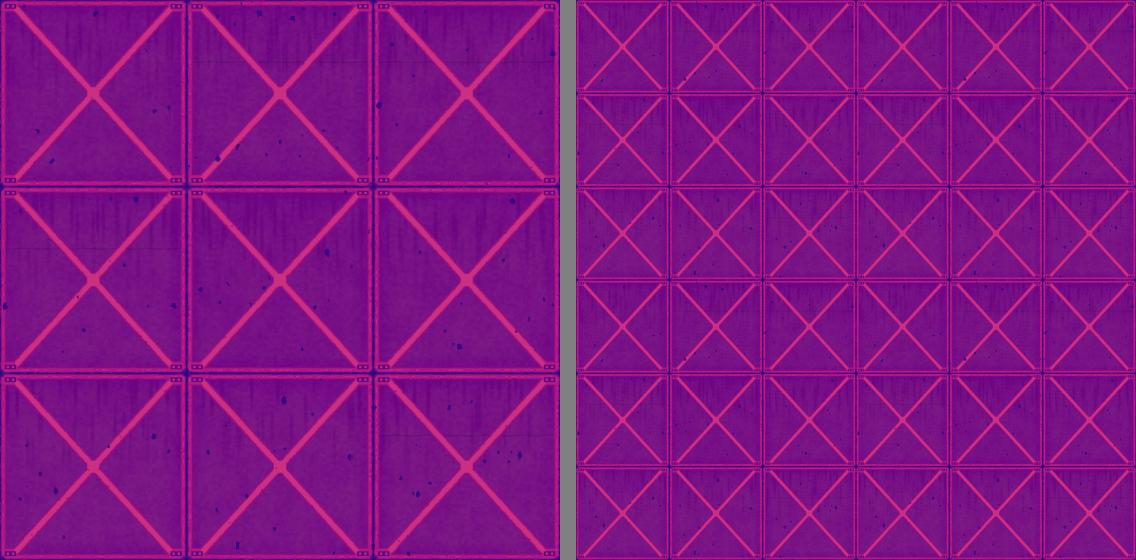
Left: one tile. Right: repeated 2 by 2.
A three.js fragment shader for this pattern:

```glsl
// Three by three square panels, each with a raised frame, a diagonal cross and riveted corner plates.
// One folded quadrant gives every distance field; wrapped cellular noise and layered sines
// add stains, streaks, chips and ragged seams that differ from panel to panel.
varying vec2 vUv;

const float TAU = 6.2831853;

float hash(vec2 p) {
  return fract(sin(dot(p, vec2(127.1, 311.7))) * 43758.5);
}

// Wrapped cellular noise: distance to the nearest point, and that point's random id.
vec2 cells(vec2 uv, vec2 count) {
  vec2 p = uv * count;
  vec2 nearest = vec2(9.0, 0.0);
  for (int j = -1; j <= 1; j++) {
    for (int i = -1; i <= 1; i++) {
      vec2 id = floor(p) + vec2(float(i), float(j));
      vec2 key = mod(id, count);
      float d = length(id + vec2(hash(key), hash(key + 57.0)) - p);
      if (d < nearest.x) nearest = vec2(d, hash(key + 191.0));
    }
  }
  return nearest;
}

float segmentDistance(vec2 p, vec2 a, vec2 b) {
  vec2 ab = b - a;
  return length(p - a - ab * clamp(dot(p - a, ab) / dot(ab, ab), 0.0, 1.0));
}

float boxDistance(vec2 p, vec2 center, vec2 halfSize) {
  vec2 d = abs(p - center) - halfSize;
  return length(max(d, 0.0)) + min(max(d.x, d.y), 0.0);
}

// Soft mask: 1 below the inner distance, 0 beyond the outer one.
float inside(float d, float inner, float outer) {
  return 1.0 - smoothstep(inner, outer, d);
}

// Colour of raised metal, from the panel surface up to the ridge top.
vec3 ridgeColor(vec3 surface, float h) {
  vec3 c = mix(surface, vec3(0.55, 0.04, 0.51), smoothstep(0.0, 0.3, h));
  c = mix(c, vec3(0.66, 0.08, 0.51), smoothstep(0.3, 0.65, h));
  return mix(c, vec3(0.79, 0.19, 0.51), smoothstep(0.65, 1.0, h));
}

void main() {
  vec2 panel = mod(floor(vUv * 3.0), 3.0);
  vec2 t = fract(vUv * 3.0);
  vec2 q = 0.5 - abs(t - 0.5);
  float edge = min(q.x, q.y);
  float random = hash(panel + 7.0);

  // Noise layers
  vec2 grain = cells(vUv, vec2(170.0));
  vec2 blotch = cells(vUv, vec2(36.0, 30.0));
  vec2 streak = cells(vUv, vec2(96.0, 9.0));
  vec2 chip = cells(vUv, vec2(50.0, 38.0));
  float drift = sin(TAU * (5.0 * vUv.x + 0.3 * sin(TAU * 4.0 * vUv.y)))
              * sin(TAU * (4.0 * vUv.y + 0.4 * sin(TAU * 3.0 * vUv.x)));
  float rough = grain.y - 0.5;

  // Stained surface: purer purple at the top and beside the frame
  float dust = 0.72 + 0.15 * drift + 0.3 * (blotch.x - 0.45) + 0.25 * rough + 0.2 * (random - 0.5);
  float run = inside(streak.x, 0.1, 0.55) * step(0.4, streak.y) * smoothstep(0.25, 0.95, t.y);
  dust -= 0.5 * run + 0.25 * smoothstep(0.6, 1.0, t.y) + 0.35 * inside(edge, 0.03, 0.12);
  vec3 color = mix(vec3(0.445, 0.02, 0.525), vec3(0.485, 0.1, 0.52), clamp(dust, 0.0, 1.0));
  color *= 1.0 + 0.05 * rough - 0.05 * run;

  // Hairline joint across some panels
  float joint = abs(t.y - 0.667 + 0.002 * sin(TAU * 6.0 * t.x));
  color *= 1.0 - 0.12 * inside(joint, 0.001, 0.007) * step(0.6, hash(panel + 31.0));

  // Raised frame, diagonals, hub and corner gussets
  float ragged = 0.006 * rough;
  float brace = segmentDistance(q, vec2(0.09, 0.05), vec2(0.5)) + 0.5 * ragged;
  vec2 fromHub = 0.5 - q;
  float hub = max(max(fromHub.x, fromHub.y), 0.72 * (fromHub.x + fromHub.y));
  float gusset = boxDistance(q, vec2(0.052, 0.034), vec2(0.04, 0.02));
  float height = inside(brace, 0.007, 0.029);
  height = max(height, inside(hub, 0.028, 0.042));
  height = max(height, (0.75 + 0.25 * rough) * inside(abs(edge - 0.018) + ragged, 0.004, 0.019));
  height = max(height, 0.76 * inside(gusset, 0.001, 0.016));
  color = ridgeColor(color, height);

  // Recessed plates with two rivets
  float plate = boxDistance(q, vec2(0.056, 0.034), vec2(0.03, 0.012));
  color = mix(color, vec3(0.36, 0.02, 0.51), 0.9 * inside(plate, -0.003, 0.004));
  float rivet = min(length(q - vec2(0.042, 0.034)), length(q - vec2(0.07, 0.034)));
  color = mix(color, vec3(0.74, 0.14, 0.51), inside(rivet, 0.004, 0.010));

  // Ragged seams, darkest at the crossings
  float gap = min(q.x, q.y * 1.3) + 0.007 * rough + 0.003 * drift;
  float seam = inside(gap, 0.001, 0.010) * (0.8 + 0.2 * drift);
  seam = max(seam, 0.85 * inside(length(q) + 0.01 * rough, 0.008, 0.035));
  color = mix(color, vec3(0.16, 0.02, 0.5), seam);

  // Scattered chips and fine pits
  float size = 0.09 + 0.24 * pow(fract(chip.y * 613.0), 4.0);
  float chipMask = inside(chip.x + 0.12 * rough, size - 0.05, size + 0.07) * step(0.945, chip.y);
  color = mix(color, vec3(0.2, 0.02, 0.5), 0.85 * chipMask);
  color = mix(color, vec3(0.34, 0.02, 0.51), 0.45 * inside(grain.x, 0.1, 0.45) * step(0.975, grain.y));

  gl_FragColor = vec4(color, 1.0);
}
```
